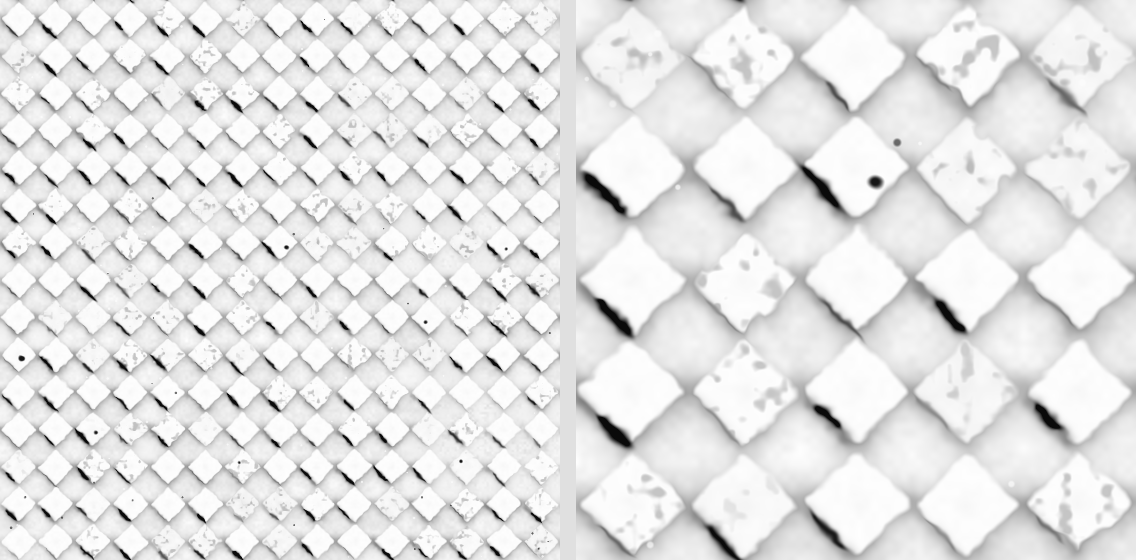
Left, the full canvas; right, a detail of the centre.
Write a three.js fragment shader that draws this texture map.

```glsl
// Worn grip plate: a 15 by 15 grid of pale raised diamonds with dark lower-left crevices.
varying vec2 vUv;

const float REPEATS = 15.0;
const float HALF_SIDE = 0.332;
const float CORNER = 0.045;

float hash(vec2 p) {
  vec3 h = fract(vec3(p.xyx) * 0.1031);
  h += dot(h, h.yzx + 33.33);
  return fract((h.x + h.y) * h.z);
}

// Value noise that wraps at the canvas border; scale is a whole number per cell.
float noise(vec2 cellPos, float scale, float seed) {
  vec2 p = cellPos * scale;
  float period = REPEATS * scale;
  vec2 i = floor(p);
  vec2 f = fract(p);
  f = f * f * (3.0 - 2.0 * f);
  vec2 a = mod(i, period) + seed;
  vec2 b = mod(i + 1.0, period) + seed;
  return mix(mix(hash(a), hash(vec2(b.x, a.y)), f.x),
             mix(hash(vec2(a.x, b.y)), hash(b), f.x), f.y);
}

// x points to the upper right, y to the upper left.
vec2 toDiagonal(vec2 p) {
  return vec2(p.x + p.y, p.y - p.x) * 0.70711;
}

float roundedBox(vec2 p, float halfSide, float radius) {
  vec2 q = abs(p) - halfSide + radius;
  return length(max(q, 0.0)) + min(max(q.x, q.y), 0.0) - radius;
}

float gauss(float x, float width) {
  return exp(-x * x / (width * width));
}

// Soft shade around a diamond, deep below its two lower sides.
float contactShade(vec2 diag, float dist, float strength) {
  vec2 lower = 1.0 - smoothstep(-0.37, 0.0, diag);
  float below = min(lower.x + 0.9 * lower.y, 1.3);
  float reach = mix(0.05, 0.09, min(below, 1.0));
  return exp(-max(dist, 0.0) / reach) * (0.08 + 0.25 * below * strength);
}

// Tapered dark crevice with a soft halo along the lower-left side.
float crevice(vec2 diag, vec2 id, float rough) {
  float depth = smoothstep(0.15, 0.8, hash(id + 41.0));
  float middle = mix(-0.2, 0.1, hash(id + 57.0));
  float span = mix(0.2, 0.4, hash(id + 63.0));
  float taper = 1.0 - smoothstep(0.0, span, abs(diag.y - middle));
  float width = mix(0.022, 0.05, depth) * (0.35 + 0.65 * taper) * (0.55 + 0.9 * rough);
  float offset = diag.x + HALF_SIDE + 0.018;
  float core = gauss(offset, width) * smoothstep(0.0, 0.45, taper);
  float ends = 1.0 - smoothstep(0.22, 0.38, abs(diag.y));
  float halo = gauss(offset + 0.02, 0.065) * ends * 0.2;
  return core * mix(0.2, 1.1, depth) + halo * (0.4 + depth);
}

// Rare pit of irregular outline.
float pit(vec2 p, vec2 id, float rough) {
  float present = step(0.93, hash(id + 83.0));
  vec2 centre = (vec2(hash(id + 91.0), hash(id + 97.0)) - 0.5) * 0.4;
  float radius = mix(0.025, 0.08, pow(hash(id + 103.0), 2.0));
  float dist = length(p - centre) + (rough - 0.5) * 0.05;
  return present * (1.0 - smoothstep(radius - 0.03, radius + 0.03, dist));
}

// Sparse grains, at most one per lattice square.
float grains(vec2 cellPos, float scale, float seed, float share) {
  vec2 p = cellPos * scale;
  vec2 id = mod(floor(p), REPEATS * scale) + seed;
  vec2 centre = 0.3 + 0.4 * vec2(hash(id + 7.0), hash(id + 13.0));
  float radius = mix(0.1, 0.25, hash(id + 19.0));
  float dist = length(fract(p) - centre);
  return step(1.0 - share, hash(id)) * (1.0 - smoothstep(radius * 0.4, radius, dist));
}

void main() {
  vec2 p = vUv * REPEATS;
  float coarse = noise(p, 2.0, 3.0);
  float fine = noise(p, 8.0, 11.0);
  float grit = noise(p, 15.0, 29.0);
  float patches = smoothstep(0.55, 0.85, noise(p / 3.0, 1.0, 71.0) * 0.7 + coarse * 0.3);
  vec2 warp = (vec2(noise(p, 5.0, 17.0), noise(p, 5.0, 23.0)) - 0.5) * 0.045;
  warp += (vec2(noise(p, 13.0, 53.0), noise(p, 13.0, 59.0)) - 0.5) * 0.03;

  // Recessed floor
  float ground = 0.945 + 0.06 * (coarse - 0.5) + 0.04 * (fine - 0.5) + 0.03 * (grit - 0.5);
  float cover = 0.0;
  float dark = 0.0;
  float marks = 0.0;
  float face = 0.99;

  // Nearby diamonds and the shade they cast
  for (int y = -1; y <= 1; y++) {
    for (int x = -1; x <= 1; x++) {
      vec2 cell = floor(p) + vec2(float(x), float(y));
      vec2 id = mod(cell, REPEATS);
      vec2 shift = (vec2(hash(id + 5.0), hash(id + 9.0)) - 0.5) * 0.03;
      vec2 local = p - cell - 0.5 - shift;
      vec2 diag = toDiagonal(local + warp);
      float worn = smoothstep(0.78, 1.0, hash(id + 31.0));
      float dirty = step(0.72, hash(id + 37.0));
      float chip = dirty * smoothstep(0.6, 0.95, noise(p, 5.0, 47.0));
      float dist = roundedBox(diag, HALF_SIDE, CORNER) + 0.06 * chip;
      float raised = 1.0 - 0.6 * worn;
      float body = 1.0 - smoothstep(-0.035, 0.03, dist);
      float strength = raised * mix(0.7, 1.15, hash(id + 43.0)) * (1.0 - 0.45 * patches);
      ground *= 1.0 - contactShade(diag, dist, strength) * (1.0 - body);
      cover = max(cover, body * (1.0 - 0.2 * worn));
      face -= body * (0.018 * gauss(length(local), 0.1) + worn * 0.05 * fine);
      marks = max(marks, body * max(dirty, worn) * smoothstep(0.58, 0.85, fine * 0.6 + grit * 0.4));
      dark = max(dark, crevice(diag, id, fine) * raised * (1.0 - 0.4 * patches));
      dark = max(dark, pit(local, id, fine) * 0.95);
    }
  }

  // Worn patches, grit and crevices
  ground = mix(ground, 0.985 - 0.22 * fine * grit, patches * 0.5);
  float tone = mix(ground, face + 0.012 * (grit - 0.5), cover);
  tone -= 0.22 * marks;
  tone = mix(tone, 0.99, 0.7 * grains(p, 5.0, 131.0, 0.025));
  tone *= 1.0 - 0.55 * grains(p, 5.0, 151.0, 0.004);
  tone = mix(tone, 0.04, clamp(dark, 0.0, 1.0));
  gl_FragColor = vec4(vec3(clamp(tone, 0.0, 1.0)), 1.0);
}
```
